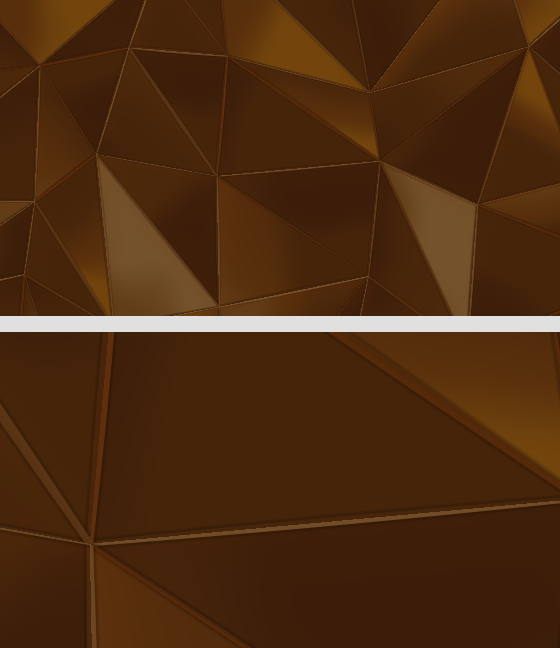
Top, the full canvas; bottom, a detail of the centre.
Write a Shadertoy shader that draws this background.

```glsl
const float CELL = 0.385;        // mesh spacing, in canvas heights
const float JITTER = 0.76;       // vertex displacement, in cells
const float RIM = 0.0058;        // half width of a bevelled edge
const float GROOVE = 0.005;      // width of the dark line beside a bevel
const float BEND = 0.55;         // how far noise bends the reflections
const vec2 LIGHT = vec2(-0.6, 0.8);

const vec3 SHADOW = vec3(0.232, 0.115, 0.036);
const vec3 BROWN  = vec3(0.272, 0.142, 0.040);
const vec3 COPPER = vec3(0.345, 0.185, 0.048);
const vec3 BRONZE = vec3(0.380, 0.240, 0.090);
const vec3 GOLD   = vec3(0.450, 0.272, 0.050);
const vec3 TAN    = vec3(0.455, 0.322, 0.172);
const vec3 RIM_LIT = vec3(0.510, 0.355, 0.185);
const vec3 EMBER  = vec3(0.420, 0.180, 0.025);

struct Face { vec2 a, b, c; float inset, rank; };

vec2 hash2(vec2 p) {
    vec3 q = fract(p.xyx * vec3(0.1031, 0.1030, 0.0973));
    q += dot(q, q.yzx + 33.33);
    return fract((q.xx + q.yz) * q.zy);
}

float gradientNoise(vec2 p) {
    vec2 i = floor(p), f = p - i;
    vec2 u = f * f * f * (f * (f * 6.0 - 15.0) + 10.0);
    vec2 e = vec2(0.0, 1.0);
    float n00 = dot(hash2(i) * 2.0 - 1.0, f);
    float n10 = dot(hash2(i + e.yx) * 2.0 - 1.0, f - e.yx);
    float n01 = dot(hash2(i + e) * 2.0 - 1.0, f - e);
    float n11 = dot(hash2(i + 1.0) * 2.0 - 1.0, f - 1.0);
    return mix(mix(n00, n10, u.x), mix(n01, n11, u.x), u.y);
}

// Position of the mesh vertex with the given grid index
vec2 vertex(vec2 id) {
    return CELL * (id + (hash2(id + 17.0) - 0.5) * JITTER);
}

float cross2(vec2 a, vec2 b) { return a.x * b.y - a.y * b.x; }

// Distance from an edge, positive on its left side
float edgeDistance(vec2 p, vec2 a, vec2 b) {
    return cross2(normalize(b - a), p - a);
}

// Keeps the counter-clockwise triangle that holds p most deeply
void tryFace(vec2 p, vec2 a, vec2 b, vec2 c, float rank, inout Face best) {
    vec2 A = vertex(a), B = vertex(b), C = vertex(c);
    float inset = min(edgeDistance(p, A, B), min(edgeDistance(p, B, C), edgeDistance(p, C, A)));
    if (inset > best.inset) best = Face(a, b, c, inset, rank);
}

Face findFace(vec2 p) {
    Face best = Face(vec2(0), vec2(0), vec2(0), -1e3, 0.0);
    vec2 home = floor(p / CELL);
    for (int k = 0; k < 9; k++) {
        vec2 a = home + vec2(k % 3, k / 3) - 1.0;
        vec2 b = a + vec2(1, 0), c = a + 1.0, d = a + vec2(0, 1);
        vec2 A = vertex(a), B = vertex(b), C = vertex(c), D = vertex(d);
        // Split the quad along a diagonal that leaves both halves valid
        float splitAC = min(cross2(B - A, C - A), cross2(C - A, D - A));
        float splitBD = min(cross2(B - A, D - A), cross2(C - B, D - B));
        float rank = fract(dot(a, vec2(0.755, 0.570)) + 0.2);
        float other = fract(rank + 0.5);
        if (splitAC * (0.5 + hash2(a + 5.0).x) > splitBD) {
            tryFace(p, a, b, c, rank, best);
            tryFace(p, a, c, d, other, best);
        } else {
            tryFace(p, a, b, d, rank, best);
            tryFace(p, b, c, d, other, best);
        }
    }
    return best;
}

// Blurred reflection sweeping over a facet
vec3 facetColour(vec2 p, Face f) {
    vec2 centre = (vertex(f.a) + vertex(f.b) + vertex(f.c)) / 3.0;
    vec2 rnd = hash2(f.a * 3.0 + f.b * 5.0 + f.c * 7.0);
    float angle = 6.2832 * rnd.x;
    float sweep = dot(p - centre, vec2(cos(angle), sin(angle))) / CELL;
    sweep += BEND * gradientNoise(p * 3.2 + rnd * 40.0);
    float glow = smoothstep(-0.25, 0.5, sweep);

    if (f.rank > 0.93) return mix(BRONZE, TAN, smoothstep(-0.4, 0.0, sweep));
    if (f.rank > 0.83) return mix(COPPER, GOLD, smoothstep(-0.3, 0.15, sweep));
    if (f.rank > 0.60) {
        vec3 sheen = rnd.y > 0.5 ? GOLD : BRONZE;
        vec3 body = mix(BROWN, COPPER, smoothstep(-0.2, 0.15, sweep));
        return mix(body, sheen, smoothstep(0.1, 0.45, sweep));
    }
    vec3 body = mix(SHADOW, BROWN, smoothstep(-0.25, 0.15, sweep + rnd.y - 0.5));
    return mix(body, COPPER, glow * 0.55 * smoothstep(0.3, 0.6, f.rank));
}

// One side of a bevel: warm spill, dark groove, then the lit rim
void shadeEdge(inout vec3 colour, vec2 p, vec2 idA, vec2 idB, float px) {
    vec2 a = vertex(idA), b = vertex(idB), along = b - a;
    vec2 rnd = hash2((idA + idB) * 1.7 + 9.0);
    float s = edgeDistance(p, a, b);
    float t = clamp(dot(p - a, along) / dot(along, along), 0.0, 1.0);
    float width = RIM * (0.35 + 0.75 * rnd.x) * (0.6 + 0.4 * sin(3.1416 * t));
    float facing = 0.5 + 0.5 * dot(normalize(vec2(along.y, -along.x)), LIGHT);

    colour = mix(colour, EMBER, 0.28 * rnd.y * facing * exp(-max(s, 0.0) / 0.025));
    colour *= 1.0 - 0.22 * (1.0 - smoothstep(width, width + GROOVE, s));
    vec3 rim = mix(COPPER, mix(EMBER, RIM_LIT, smoothstep(0.1, 0.5, rnd.y)), facing);
    rim = mix(rim, SHADOW, 0.6 * (1.0 - facing));
    colour = mix(colour, rim, 0.85 * (1.0 - smoothstep(width - px, width + px, s)));
}

void mainImage(out vec4 fragColor, in vec2 fragCoord) {
    float px = 0.7 / iResolution.y;
    vec2 p = fragCoord / iResolution.y;
    Face f = findFace(p);
    vec3 colour = facetColour(p, f);
    shadeEdge(colour, p, f.a, f.b, px);
    shadeEdge(colour, p, f.b, f.c, px);
    shadeEdge(colour, p, f.c, f.a, px);
    fragColor = vec4(colour, 1.0);
}
```
